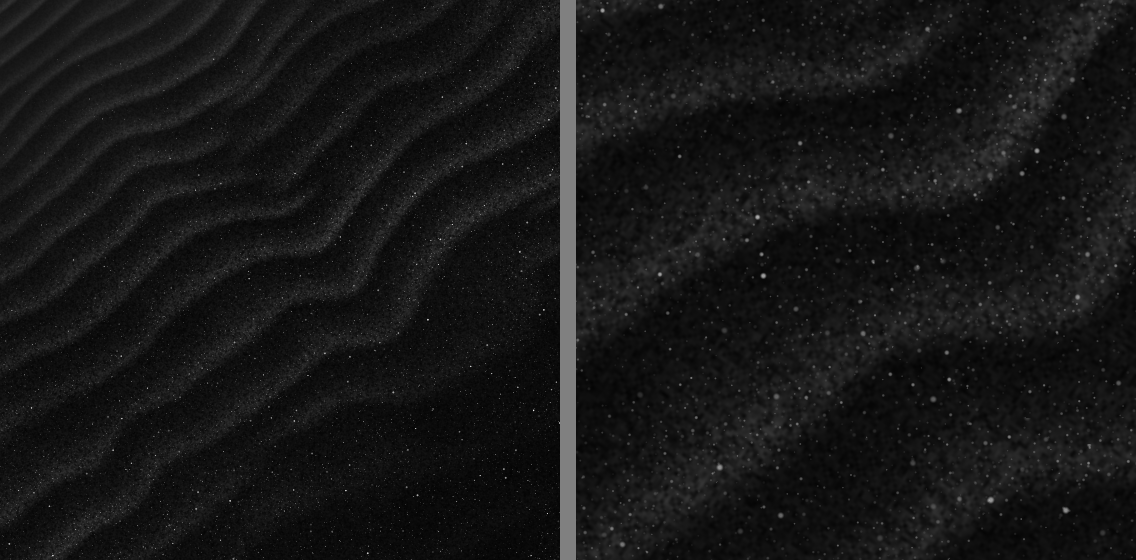
Left: the whole. Right: its middle third, enlarged.
This texture is drawn by a Shadertoy shader. Its source:

```glsl
// Black sand dunes at night: slanted wind ripples that widen toward the viewer.
// Log-spaced, noise-warped ridges carry a dim back and a thin bright crest,
// then are covered in fine grain and scattered glinting specks.

float hash(vec2 p) {
    vec3 q = fract(vec3(p.xyx) * 0.1031);
    q += dot(q, q.yzx + 33.33);
    return fract((q.x + q.y) * q.z);
}

float noise(vec2 p) {
    vec2 cell = floor(p), f = fract(p);
    f = f * f * (3.0 - 2.0 * f);
    return mix(mix(hash(cell), hash(cell + vec2(1, 0)), f.x),
               mix(hash(cell + vec2(0, 1)), hash(cell + vec2(1, 1)), f.x), f.y);
}

vec2 turn(vec2 p, float angle) {
    return mat2(cos(angle), sin(angle), -sin(angle), cos(angle)) * p;
}

// One family of ripples; slope.x runs along the crests, slope.y across them
float ripples(vec2 slope, float seed) {
    float across = slope.y;
    float sway = noise(slope * vec2(5.0, 2.5) + seed) - 0.5;
    float wobble = noise(slope * vec2(11.0, 5.0) + seed + 17.0) - 0.5;
    across += (0.17 * sway + 0.04 * wobble) * (0.15 + slope.y);
    float phase = fract(11.0 * log(1.0 + 2.8 * max(across, -0.1)) + 0.3);
    float back = smoothstep(0.0, 0.8, phase);
    float crest = pow(back, 5.0);
    return (0.5 * back + 0.6 * crest) * (1.0 - smoothstep(0.78, 1.0, phase));
}

// Sparse bright grains, one per cell at most
float specks(vec2 p, float cells, float radius, float density) {
    vec2 id = floor(p * cells);
    vec2 centre = 0.26 + 0.48 * vec2(hash(id + 3.1), hash(id + 47.7));
    float size = radius * (0.7 + 0.6 * hash(id + 91.3));
    float d = length(fract(p * cells) - centre) / cells;
    float glint = hash(id + 133.9);
    float present = step(hash(id + 211.5), density);
    return present * (0.2 + 0.8 * glint * glint * glint) * smoothstep(size, size * 0.2, d);
}

void mainImage(out vec4 fragColor, in vec2 fragCoord) {
    vec2 p = fragCoord / iResolution.xy;
    vec2 fromCorner = p - vec2(0.0, 1.0);
    vec2 slope = vec2(dot(fromCorner, vec2(0.79, 0.61)),
                      dot(fromCorner, vec2(0.61, -0.79)));

    // Blending two families makes the crests fork and merge
    float fork = smoothstep(0.4, 0.6, noise(slope * vec2(3.5, 4.0) + 8.0));
    float ridge = mix(ripples(slope, 5.0), ripples(slope, 31.0), fork);
    ridge *= mix(0.5, 1.2, noise(slope * vec2(4.0, 6.0) + 60.0));
    ridge *= 1.0 - 0.8 * smoothstep(0.8, 1.15, slope.y);

    // Pale haze at the far corner, deep shadow at the near one
    float haze = 1.0 - smoothstep(0.0, 0.6, slope.y);
    float focus = smoothstep(0.05, 0.6, slope.y);
    float shade = mix(0.05, 0.088, haze) + 0.085 * ridge;
    shade *= 1.0 - 0.35 * smoothstep(0.85, 1.3, slope.y);
    shade *= 0.88 + 0.24 * noise(p * 12.0);

    // Fine sand grain, softer where the far slope is out of focus
    float grain = 0.6 * noise(turn(p, 0.6) * 430.0 + 500.0)
                + 0.4 * noise(turn(p, 1.1) * 250.0 + 900.0) - 0.5;
    shade *= 1.0 + grain * mix(0.3, 1.4, focus);

    // Glints gather on the crests and grow toward the viewer
    float near = smoothstep(0.1, 1.0, slope.y);
    float gather = focus * (0.35 + 0.8 * ridge + 0.3 * noise(p * 9.0 + 40.0));
    float sparkle = 0.3 * specks(turn(p, 0.4) + 5.0, 200.0, 0.001, 0.5 * gather)
                  + 0.42 * specks(turn(p, 0.9) + 7.0, 150.0, 0.0013, 0.28 * gather)
                  + 0.75 * specks(turn(p, 0.7) + 9.0, 80.0, 0.0016 + 0.0006 * near, 0.16 * gather);
    shade += sparkle * (0.5 + 0.5 * near);

    fragColor = vec4(vec3(clamp(shade, 0.0, 1.0)), 1.0);
}
```
